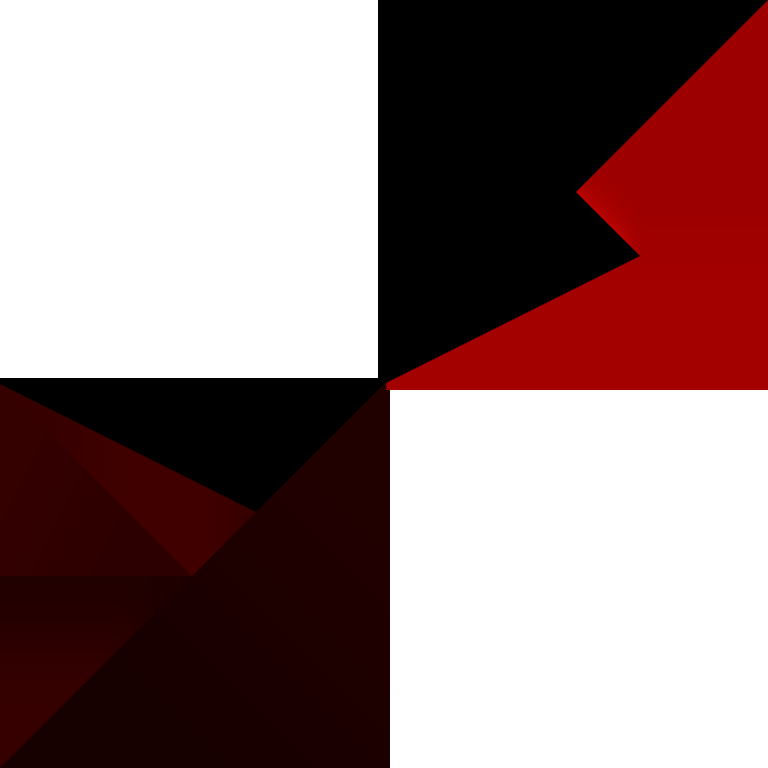
Write a Shadertoy shader that draws this background.

```glsl
const vec3 WHITE = vec3(1.0);
const vec3 BLACK = vec3(0.0);
const vec3 RED_LOW = vec3(0.64, 0.0, 0.0);
const vec3 RED_HIGH = vec3(0.61, 0.0, 0.0);
const vec3 RED_GLINT = vec3(0.76, 0.015, 0.01);
const vec3 SHADE_DEEP = vec3(0.085, 0.0, 0.0);
const vec3 SHADE_WARM = vec3(0.13, 0.0, 0.0);
const vec3 FACET_DIM = vec3(0.175, 0.0, 0.0);
const vec3 FACET_MID = vec3(0.21, 0.0, 0.0);
const vec3 FACET_LIT = vec3(0.255, 0.0, 0.0);
const float GAP = 0.0078;          // half width of the band between white squares
const float FOLD = 0.25;           // height of the horizontal crease
const float NOTCH_SUM = 1.5;       // x + y along the notch edge
const float GLINT_WIDTH = 0.016;

// Signed distance to a line through a point, positive along the normal
float side(vec2 p, vec2 point, vec2 normal) {
    return dot(p - point, normalize(normal));
}

// Antialiased coverage of a positive distance
float cover(float d) {
    return clamp(0.5 + d * iResolution.y, 0.0, 1.0);
}

// Bright upper right shape with a notch in its left side
vec3 brightRed(vec2 p) {
    vec3 c = mix(RED_LOW, RED_HIGH, smoothstep(0.6, 0.78, p.y));
    float inward = side(p, vec2(0.5 * NOTCH_SUM), vec2(1.0));
    float along = smoothstep(0.66, 0.69, p.y) * smoothstep(0.85, 0.8, p.x);
    float glint = exp(-max(inward, 0.0) / GLINT_WIDTH) * along;
    return mix(c, RED_GLINT, glint * 0.8);
}

// Dim folded facets left of the diagonal
vec3 facets(vec2 p) {
    float upperFade = smoothstep(0.0, 0.3, p.x + 0.5 * (0.5 - p.y));
    vec3 upper = mix(FACET_MID, FACET_DIM, upperFade);

    float depth = smoothstep(0.0, 0.17, FOLD - p.y);
    float fade = 1.0 - smoothstep(0.13, 0.24, p.x);
    vec3 lower = mix(SHADE_WARM, FACET_MID, depth * fade);
    lower = mix(lower, SHADE_WARM * 0.9, smoothstep(0.16, 0.23, p.x));

    vec3 wing = mix(FACET_MID, FACET_LIT, smoothstep(0.03, 0.2, p.x));
    wing = mix(wing, FACET_MID, smoothstep(0.25, 0.34, p.x));

    vec3 c = mix(lower, upper, cover(p.y - FOLD));
    return mix(c, wing, cover(side(p, vec2(FOLD), vec2(1.0))));
}

void mainImage(out vec4 fragColor, in vec2 fragCoord) {
    vec2 p = fragCoord / iResolution.xy;
    vec2 center = vec2(0.5);
    float belowDiagonal = side(p, center, vec2(1.0, -1.0));
    vec3 color = BLACK;

    // Lower left: lit facets, then the shaded triangle
    float facetEdge = side(p, center * vec2(0.0, 1.0), vec2(-1.0, -2.0));
    color = mix(color, facets(p), cover(facetEdge));
    float shadeEdge = min(belowDiagonal, 0.5 - p.y);
    vec3 shade = mix(SHADE_DEEP, SHADE_WARM, smoothstep(0.1, 0.9, p.x + p.y));
    color = mix(color, shade, cover(shadeEdge));

    // Upper right: slanted wedge joined with the corner beyond the notch
    float wedge = side(p, center, vec2(1.0, -2.0));
    float corner = side(p, vec2(0.5 * NOTCH_SUM), vec2(1.0));
    float redEdge = min(belowDiagonal, max(wedge, corner));
    redEdge = min(redEdge, min(p.x - 0.503, p.y - 0.5 + GAP));
    color = mix(color, brightRed(p), cover(redEdge));

    // White squares on opposite corners
    vec2 q = p - center;
    float upperLeft = min(-q.x, q.y) - GAP;
    float lowerRight = min(q.x, -q.y) - GAP;
    color = mix(color, WHITE, cover(max(upperLeft, lowerRight)));

    fragColor = vec4(color, 1.0);
}
```
